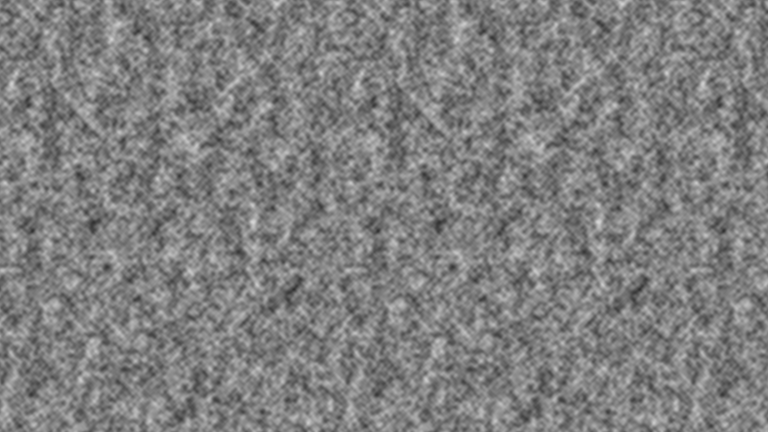
Give the GLSL for this texture, as a Shadertoy shader.

```glsl
// Draws a soft grey woven grain: diagonal cross-hatched gradient noise over upright blotches.

const float TILE_WIDTH = 0.8;    // horizontal repeat, in canvas heights
const float MEAN_GREY = 0.5;
const float TAU = 6.2831853;

// Random unit gradient for one lattice corner, wrapped along the period vector
vec2 cornerGradient(vec2 cell, vec2 period, uint seed) {
    cell -= floor((cell.x + 0.5) / period.x) * period;
    uvec2 h = uvec2(ivec2(cell)) + uvec2(seed * 747u, seed * 391u);
    h = h * 1664525u + 1013904223u;
    h.x += h.y * 1664525u;
    h.y += h.x * 1664525u;
    h ^= h >> 16u;
    h.x += h.y * 1664525u;
    h.x ^= h.x >> 16u;
    float angle = TAU * float(h.x & 65535u) / 65536.0;
    return vec2(cos(angle), sin(angle));
}

// Gradient noise that repeats after a shift by the period vector
float gradientNoise(vec2 p, vec2 period, uint seed) {
    vec2 cell = floor(p);
    vec2 f = p - cell;
    vec2 fade = f * f * f * (f * (f * 6.0 - 15.0) + 10.0);
    vec2 right = vec2(1.0, 0.0);
    vec2 up = vec2(0.0, 1.0);
    float a = dot(cornerGradient(cell, period, seed), f);
    float b = dot(cornerGradient(cell + right, period, seed), f - right);
    float c = dot(cornerGradient(cell + up, period, seed), f - up);
    float d = dot(cornerGradient(cell + 1.0, period, seed), f - 1.0);
    return mix(mix(a, b, fade.x), mix(c, d, fade.x), fade.y);
}

// Blotches aligned with the canvas axes
float uprightNoise(vec2 p, vec2 frequency, uint seed) {
    return gradientNoise(p * frequency, vec2(frequency.x, 0.0), seed);
}

// Grains aligned with the two diagonals; unequal frequencies give streaks
float diagonalNoise(vec2 p, vec2 frequency, uint seed) {
    vec2 diagonal = vec2(p.x + p.y, p.y - p.x);
    return gradientNoise(diagonal * frequency, frequency * vec2(1.0, -1.0), seed);
}

void mainImage(out vec4 fragColor, in vec2 fragCoord) {
    vec2 p = fragCoord / (iResolution.y * TILE_WIDTH);

    // Broad blotches, taller than wide
    float grey = MEAN_GREY + 0.18 * uprightNoise(p, vec2(17.0, 9.0), 1u);

    // Diamond grains, each octave twice as fine
    float frequency = 20.0;
    for (uint octave = 0u; octave < 2u; octave++) {
        grey += 0.20 * diagonalNoise(p, vec2(frequency), 2u + octave);
        frequency *= 2.0;
    }

    // Fine threads crossing along both diagonals
    grey += 0.13 * diagonalNoise(p, vec2(56.0, 22.0), 5u);
    grey += 0.13 * diagonalNoise(p, vec2(22.0, 56.0), 6u);

    fragColor = vec4(vec3(clamp(grey, 0.0, 1.0)), 1.0);
}
```
